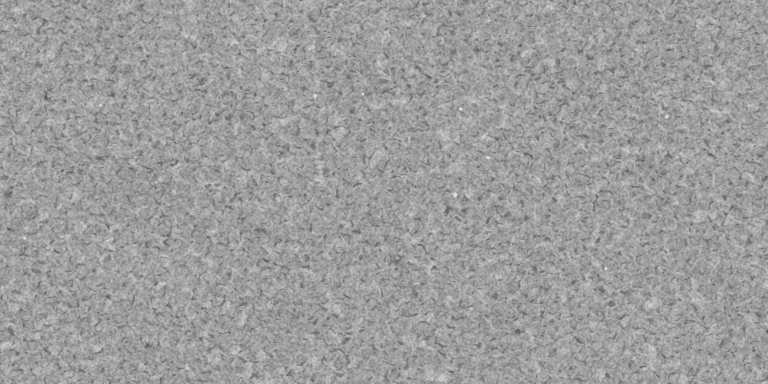
This texture is drawn by a Shadertoy shader. Its source:

```glsl
const vec3 STONE_GREY = vec3(0.622, 0.623, 0.622);
const vec3 MICA_SHADE = vec3(0.135, 0.135, 0.150);
const vec3 FELDSPAR_GLOW = vec3(0.070, 0.070, 0.068);
const vec3 GLINT_WHITE = vec3(0.92, 0.92, 0.90);

vec2 hash2(vec2 cell) {
    vec3 p = fract(vec3(cell.xyx) * vec3(0.1031, 0.1030, 0.0973));
    p += dot(p, p.yzx + 33.33);
    return fract((p.xx + p.yz) * p.zy);
}

float cornerSlope(vec2 cell, vec2 offset) {
    float angle = 6.28318 * hash2(cell).x;
    return dot(vec2(cos(angle), sin(angle)), offset);
}

float gradientNoise(vec2 p) {
    vec2 i = floor(p);
    vec2 f = p - i;
    vec2 u = f * f * f * (f * (f * 6.0 - 15.0) + 10.0);
    vec2 e = vec2(1.0, 0.0);
    float low = mix(cornerSlope(i, f), cornerSlope(i + e, f - e), u.x);
    float high = mix(cornerSlope(i + e.yx, f - e.yx), cornerSlope(i + e.xx, f - e.xx), u.x);
    return mix(low, high, u.y);
}

vec2 rotate(vec2 p, float angle) {
    float c = cos(angle), s = sin(angle);
    return vec2(c * p.x - s * p.y, s * p.x + c * p.y);
}

// One noise layer, turned so that the lattices of the layers do not line up
float layer(vec2 p, float frequency, float angle) {
    return gradientNoise(rotate(p, angle) * frequency + frequency * 3.7);
}

vec2 warp(vec2 p, float frequency, float amount) {
    return p + amount * vec2(layer(p, frequency, 0.4), layer(p + 7.3, frequency, 1.1));
}

// Coverage of the grains where a layer rises above a threshold
float grains(vec2 p, float frequency, float angle, float threshold, float softness) {
    return smoothstep(threshold, threshold + softness, layer(p, frequency, angle));
}

// Rare bright crystals, at most one in each cell
float glints(vec2 p, float frequency, float share, float radius) {
    vec2 cell = floor(p * frequency);
    vec2 center = (cell + 0.2 + 0.6 * hash2(cell + 51.0)) / frequency;
    vec2 pick = hash2(cell + 17.0);
    float size = radius * mix(0.6, 1.1, pick.y);
    float present = 1.0 - step(share, pick.x);
    return present * (1.0 - smoothstep(0.4 * size, 1.4 * size, length(p - center)));
}

void mainImage(out vec4 fragColor, in vec2 fragCoord) {
    vec2 p = fragCoord / iResolution.y;
    vec2 q = warp(p, 45.0, 0.012);
    vec2 flat_ = q * vec2(0.85, 1.1);

    // Mottled quartz ground
    float mottle = 0.022 * layer(p, 5.0, 0.3)
                 + 0.075 * layer(q, 36.0, 0.9)
                 + 0.130 * layer(q, 78.0, 2.1)
                 + 0.130 * layer(p, 145.0, 0.6);
    vec3 color = STONE_GREY + mottle;

    // Pale feldspar patches, a few of them larger
    float pale = grains(q, 30.0, 1.4, 0.15, 0.30);
    float large = grains(q, 17.0, 2.6, 0.36, 0.18);
    color += FELDSPAR_GLOW * max(pale, large);

    // Dark mica flecks, denser in some regions and sparse on pale patches
    float density = 0.10 * layer(p, 9.0, 1.9);
    float mica = grains(flat_, 76.0, 0.2, 0.17 - density, 0.26);
    float speck = grains(flat_, 110.0, -0.3, 0.36, 0.16);
    color -= MICA_SHADE * max(mica, speck) * (1.0 - 0.7 * large);

    color = mix(color, GLINT_WHITE, 0.85 * glints(p, 9.0, 0.06, 0.006));
    fragColor = vec4(clamp(color, 0.0, 1.0), 1.0);
}
```
